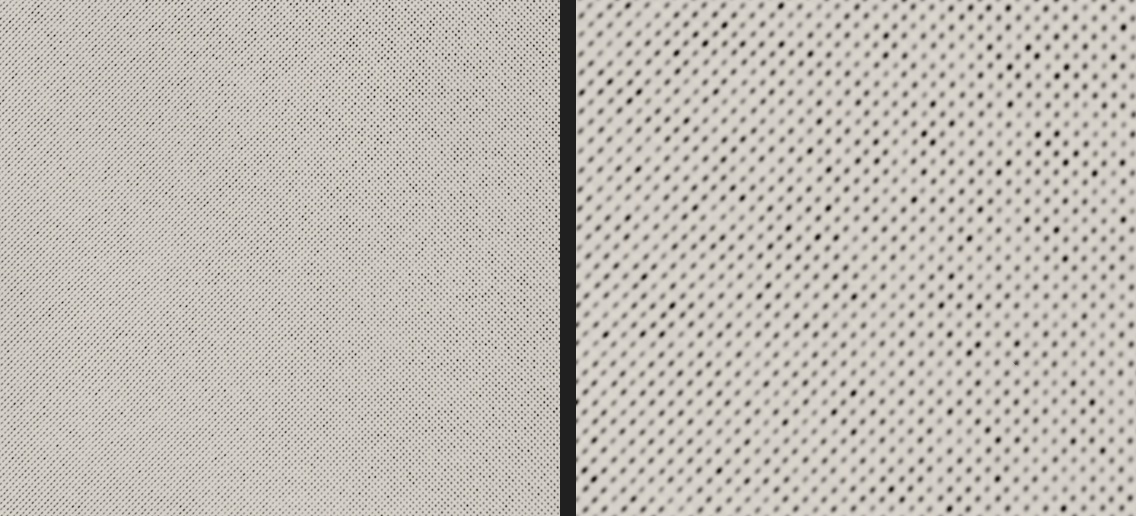
Left, the full canvas; right, a detail of the centre.
This texture is drawn by a Shadertoy shader. Its source:

```glsl
#define REPEATS vec2(88.0, 80.0)
#define HOLE_SIZE vec2(0.108, 0.122)
#define HOLE_DEPTH 0.57
#define DEPTH_VARIATION 0.38
#define PIXEL_BLUR 0.3
#define WARP 0.45
#define GRAIN 0.035
#define CLOTH vec3(0.838, 0.818, 0.789)
#define SHADOW vec3(0.13, 0.11, 0.09)

float hash(vec2 p) {
    vec3 q = fract(vec3(p.xyx) * 0.1031);
    q += dot(q, q.yzx + 33.33);
    return fract((q.x + q.y) * q.z);
}

float noise(vec2 p) {
    vec2 i = floor(p);
    vec2 f = fract(p);
    f = f * f * (3.0 - 2.0 * f);
    float low = mix(hash(i), hash(i + vec2(1, 0)), f.x);
    float high = mix(hash(i + vec2(0, 1)), hash(i + vec2(1, 1)), f.x);
    return mix(low, high, f.y);
}

// Soft elliptical hole in the mesh, blurred to at least the pixel footprint
float hole(vec2 offset, vec2 pixel, float slant) {
    offset.x -= slant * offset.y;
    vec2 blur = PIXEL_BLUR * pixel;
    vec2 spread = sqrt(HOLE_SIZE * HOLE_SIZE + blur * blur);
    float weight = HOLE_SIZE.x * HOLE_SIZE.y / (spread.x * spread.y);
    vec2 d = offset / spread;
    return weight * exp(-0.5 * dot(d, d));
}

void mainImage(out vec4 fragColor, in vec2 fragCoord) {
    vec2 uv = fragCoord / iResolution.xy;
    vec2 pixel = REPEATS / iResolution.xy;

    // Slightly stretched fabric
    vec2 drift = vec2(noise(uv * 5.0), noise(uv * 5.0 + 19.0)) - 0.5;
    vec2 p = uv * REPEATS + WARP * drift;

    // Holes open up and straighten toward the upper right
    float opening = smoothstep(0.5, 1.9, uv.x + uv.y);
    float slant = mix(0.45, 0.0, smoothstep(0.2, 0.9, uv.x));
    float patches = noise(uv * vec2(7.0, 6.0) + 40.0) - 0.5;

    // Two staggered lattices of holes
    float depth = 0.0;
    for (int k = 0; k < 2; k++) {
        vec2 q = p + 0.5 * float(k);
        vec2 id = floor(q) + 137.0 * float(k);
        vec2 jitter = vec2(hash(id + 3.1), hash(id + 8.7)) - 0.5;
        float strength = HOLE_DEPTH + DEPTH_VARIATION * (hash(id) - 0.5);
        strength += 0.12 * patches + 0.08 * (opening - 0.4);
        float pierced = step(1.0 - mix(0.03, 0.24, opening), hash(id + 51.3));
        strength += 0.4 * pierced;
        depth += strength * hole(fract(q) - 0.5 - 0.08 * jitter, pixel, slant);
    }

    // Raised strands between the holes, soft folds and fibre grain
    float strands = cos(6.2832 * (p.x + p.y)) * 0.5 + cos(6.2832 * (p.x - p.y)) * 0.5;
    float folds = noise(uv * vec2(6.0, 2.5) + 7.0) - 0.5;
    float fibre = noise(p * 4.0) - 0.5;
    float light = 1.0 - 0.008 * strands + 0.025 * folds + GRAIN * fibre;

    vec3 color = mix(CLOTH * light, SHADOW, clamp(depth, 0.0, 1.0));
    fragColor = vec4(color, 1.0);
}
```
